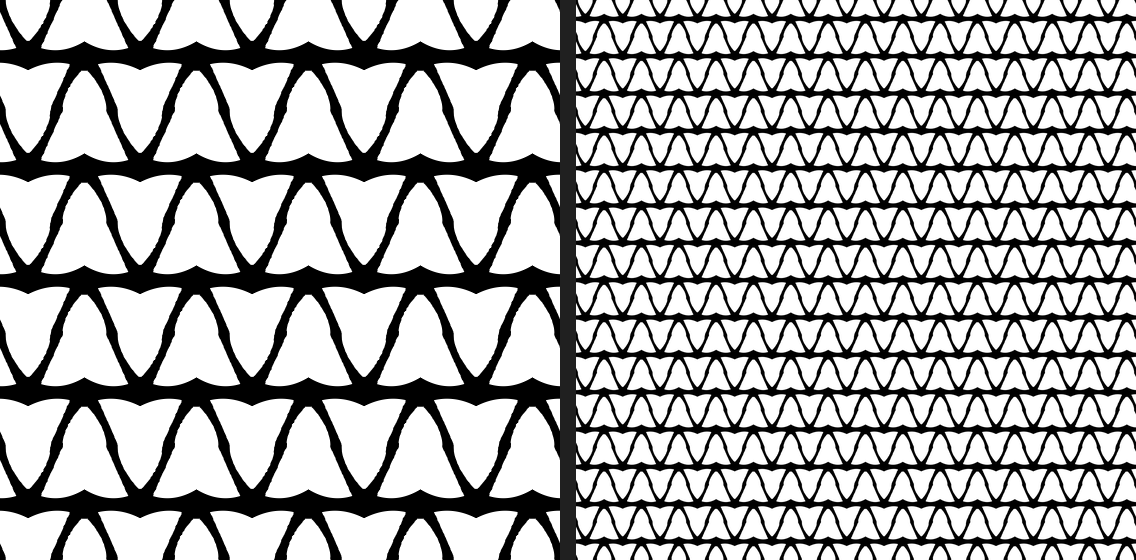
Left: one tile. Right: repeated 3 by 3.
Give the GLSL for this pattern, as a WebGL 2 fragment shader.

```glsl
#version 300 es
precision highp float;
// Interlocking white bells, upright and inverted, on black: five repeats each way.
// Each bell is a rounded crown joined to a straight skirt with a scalloped hem;
// the inverted bell is the same shape turned half round. Side edges are slightly ragged.
uniform vec2 u_resolution;
out vec4 fragColor;

float hash(float n) {
    return fract(sin(n * 127.1) * 43758.5453);
}

// Smooth noise along a side, centred on zero
float ragged(float s) {
    float i = floor(s), f = fract(s);
    return mix(hash(i), hash(i + 1.0), f * f * (3.0 - 2.0 * f)) - 0.5;
}

// Approximate distance inside a bell; p.x from its axis, p.y down from its tip.
// tipHalf and waistHalf are half widths, waist is the crown height, hem the full height.
float bell(vec2 p, float tipHalf, float waistHalf, float waist, float hem) {
    // Wrap to one cell, keeping a margin above the tip
    float x = fract(p.x + 0.5) - 0.5;
    float t = fract(p.y + 0.08) - 0.08;

    // Parabolic crown, then a straight flare
    float rest = 1.0 - clamp(t / waist, 0.0, 1.0);
    float halfWidth = mix(waistHalf, tipHalf, rest * rest) + 0.445 * max(t - waist, 0.0);
    float slope = t < waist ? 2.0 * (waistHalf - tipHalf) * rest / waist : 0.445;

    // One flank is rougher than the other
    float roughness = x < 0.0 ? 0.009 : 0.004;
    halfWidth += roughness * ragged(t * 57.0 + (x < 0.0 ? 11.0 : 83.0));
    float side = (halfWidth - abs(x)) / sqrt(1.0 + slope * slope);

    // Two lobes meeting in a central notch
    float lobe = (abs(x) - 0.26) / 0.26;
    float base = hem - (hem - 0.738) * lobe * lobe - t;

    return min(min(side, base), t);
}

void main() {
    vec2 cell = gl_FragCoord.xy / u_resolution * 5.0;
    float pixel = 5.0 / min(u_resolution.x, u_resolution.y);

    float upright = bell(vec2(cell.x - 0.754, 0.3685 - cell.y), 0.026, 0.195, 0.358, 0.817);
    float inverted = bell(vec2(0.2507 - cell.x, cell.y + 0.365), 0.013, 0.202, 0.404, 0.805);

    float white = clamp(max(upright, inverted) / pixel + 0.5, 0.0, 1.0);
    fragColor = vec4(vec3(white), 1.0);
}
```
